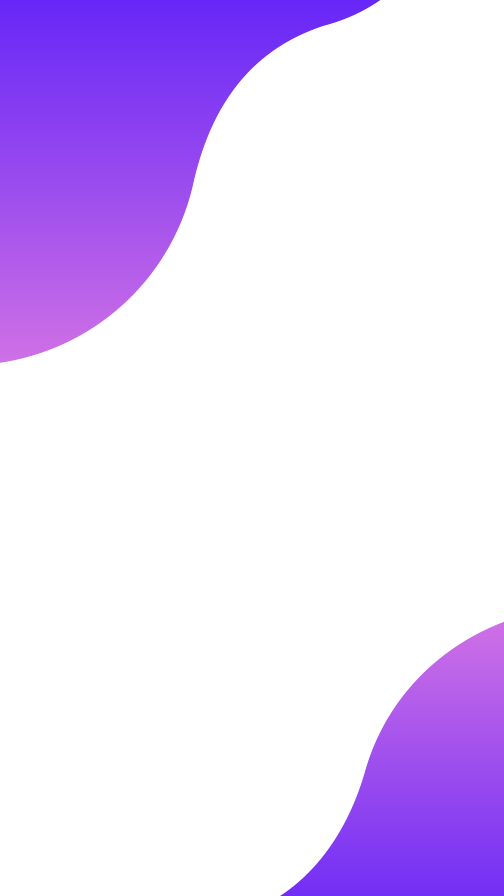
Reproduce this background procedurally as a Shadertoy shader.

```glsl
// Two violet-to-pink waves in opposite corners of a white page.
// Each edge is a chain of cubic curves, solved by height and turned into
// a signed distance; the fill is a vertical gradient.

// Signed distance to a curve that rises from a to d: positive on its left.
float leftOfCurve(vec2 p, vec2 a, vec2 b, vec2 c, vec2 d) {
    vec2 c1 = 3.0 * (b - a);
    vec2 c2 = 3.0 * (c - 2.0 * b + a);
    vec2 c3 = d - a + 3.0 * (b - c);

    // Bisect for the curve parameter at this height
    float t = 0.5;
    float stride = 0.25;
    for (int i = 0; i < 16; i++) {
        float height = a.y + t * (c1.y + t * (c2.y + t * c3.y));
        t += height < p.y ? stride : -stride;
        stride *= 0.5;
    }

    vec2 offset = p - (a + t * (c1 + t * (c2 + t * c3)));
    vec2 tangent = normalize(c1 + t * (2.0 * c2 + 3.0 * t * c3));
    return tangent.x * offset.y - tangent.y * offset.x;
}

// Upper wave: a round belly, a hollow, then a short lip
float upperWave(vec2 p) {
    vec2 waist = vec2(0.382, 1.407);
    vec2 lip = vec2(0.6435, 1.727);
    if (p.y < waist.y)
        return leftOfCurve(p, vec2(0.0, 1.058), vec2(0.1875, 1.086),
                           vec2(0.3375, 1.223), waist);
    if (p.y < lip.y)
        return leftOfCurve(p, waist, vec2(0.421, 1.588),
                           vec2(0.514, 1.685), lip);
    return leftOfCurve(p, lip, vec2(0.685, 1.738),
                       vec2(0.722, 1.755), vec2(0.755, 1.778));
}

// Lower wave: a foot that swells into a shoulder
float lowerWave(vec2 p) {
    vec2 waist = vec2(0.7245, 0.248);
    if (p.y < waist.y)
        return -leftOfCurve(p, vec2(0.5556, 0.0), vec2(0.6366, 0.0532),
                            vec2(0.694, 0.141), waist);
    return -leftOfCurve(p, waist, vec2(0.764, 0.3866),
                        vec2(0.866, 0.493), vec2(1.0, 0.544));
}

// Pink at 0, through purple, to deep violet at 1
vec3 waveColor(float depth) {
    vec3 pink = vec3(0.81, 0.44, 0.90);
    vec3 violet = vec3(0.40, 0.15, 0.97);
    return mix(pink, violet, clamp(depth, 0.0, 1.0));
}

void mainImage(out vec4 fragColor, in vec2 fragCoord) {
    // The canvas spans 1 across and 16/9 upward
    vec2 p = fragCoord / iResolution.xy * vec2(1.0, 16.0 / 9.0);
    float soft = 0.6 / iResolution.x;

    vec3 color = vec3(1.0);
    color = mix(color, waveColor((p.y - 1.058) / 0.72),
                smoothstep(-soft, soft, upperWave(p)));
    color = mix(color, waveColor((0.544 - p.y) / 0.61),
                smoothstep(-soft, soft, lowerWave(p)));

    fragColor = vec4(color, 1.0);
}
```
